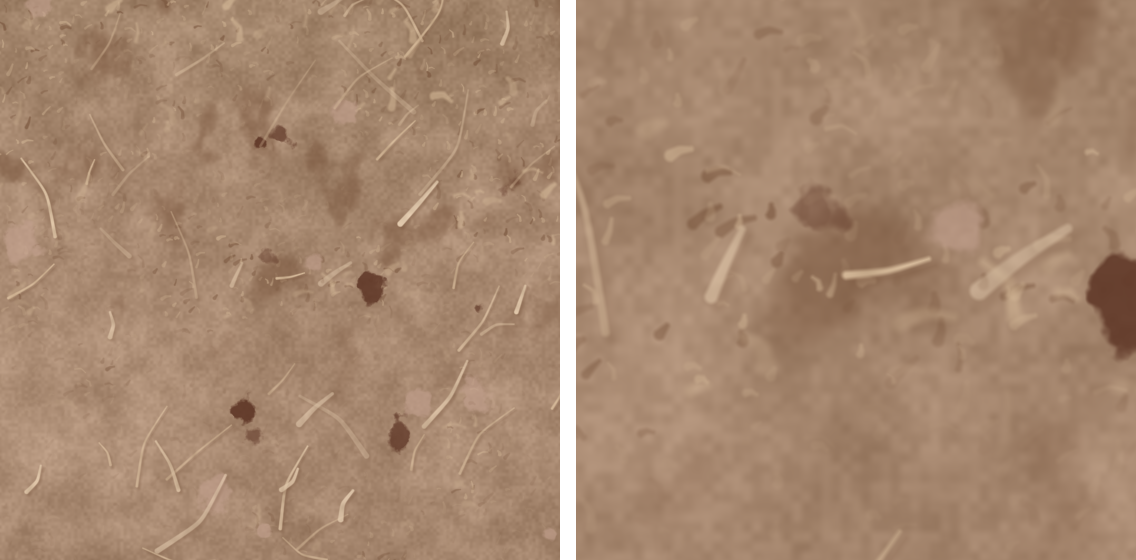
Left: the whole. Right: its middle third, enlarged.
This texture is drawn by a three.js fragment shader. Its source:

```glsl
varying vec2 vUv;

const vec3 SOIL = vec3(0.662, 0.540, 0.445);
const vec3 OLIVE_SOIL = vec3(0.605, 0.495, 0.390);
const vec3 DARK_SOIL = vec3(0.475, 0.335, 0.240);
const vec3 BARK = vec3(0.350, 0.190, 0.130);
const vec3 STRAW = vec3(0.830, 0.720, 0.590);
const vec3 PALE_STRAW = vec3(0.900, 0.810, 0.700);
const vec3 DRY_LEAF = vec3(0.765, 0.630, 0.560);

vec2 hash2(vec2 p) {
  vec3 q = fract(p.xyx * vec3(0.1031, 0.1030, 0.0973));
  q += dot(q, q.yzx + 33.33);
  return fract((q.xx + q.yz) * q.zy);
}

float noise(vec2 p) {
  vec2 i = floor(p);
  vec2 f = fract(p);
  f = f * f * (3.0 - 2.0 * f);
  float low = mix(hash2(i).x, hash2(i + vec2(1.0, 0.0)).x, f.x);
  float high = mix(hash2(i + vec2(0.0, 1.0)).x, hash2(i + 1.0).x, f.x);
  return mix(low, high, f.y);
}

float fbm(vec2 p) {
  float sum = 0.0;
  float amp = 0.533;
  for (int i = 0; i < 4; i++) {
    sum += amp * noise(p);
    p = mat2(0.8, 0.6, -0.6, 0.8) * p * 2.03 + 17.3;
    amp *= 0.5;
  }
  return sum;
}

// Coverage of a tapered, bent stalk centred on the origin
float stalk(vec2 p, float angle, float halfLen, float halfWidth, float bend, float soft) {
  float c = cos(angle);
  float s = sin(angle);
  vec2 q = vec2(c * p.x + s * p.y, c * p.y - s * p.x);
  float t = clamp(q.x / halfLen, -1.0, 1.0);
  q.y -= bend * halfLen * (sqrt(t * t + 0.04) - 0.5);
  float d = length(vec2(max(abs(q.x) - halfLen, 0.0), q.y));
  return 1.0 - smoothstep(-soft, soft, d - halfWidth * (1.0 - 0.35 * t));
}

// Short chips scattered over a jittered grid
float chips(vec2 p, float cells, float share, float seed) {
  vec2 g = p * cells;
  vec2 home = floor(g);
  float cover = 0.0;
  for (int y = -1; y <= 1; y++) {
    for (int x = -1; x <= 1; x++) {
      vec2 cell = home + vec2(float(x), float(y));
      vec2 place = hash2(cell + seed);
      vec2 form = hash2(cell + seed + 71.0);
      vec2 look = hash2(cell + seed + 137.0);
      float angle = 0.95 + 2.6 * (form.x - 0.5);
      float chip = stalk(g - cell - place, angle, 0.12 + 0.38 * form.y * form.y,
                         0.05 + 0.09 * look.y, form.x - 0.5, 0.08);
      cover = max(cover, chip * step(look.x, share) * (0.3 + 0.7 * place.y));
    }
  }
  return cover;
}

// Ragged patch with a noisy outline
float patchMask(vec2 p, vec2 center, float radius, float ragged) {
  float edge = length(p - center) / radius + ragged * (fbm(p * 38.0) - 0.5);
  return 1.0 - smoothstep(0.65, 1.1, edge);
}

vec3 soil(vec2 p) {
  float shade = 0.11 * (fbm(p * 3.5) - 0.5) + 0.15 * (fbm(p * 20.0 + 9.0) - 0.5);
  shade += 0.055 * (noise(p * 170.0) - 0.5);
  float olive = smoothstep(0.45, 1.05, p.y + 0.5 * (fbm(p * 4.0 + 40.0) - 0.5));
  vec3 color = mix(SOIL, OLIVE_SOIL, 0.6 * olive) + shade;
  float stain = smoothstep(0.60, 0.82, fbm(p * vec2(13.0, 10.0) + 63.0));
  return mix(color, DARK_SOIL, 0.55 * stain * smoothstep(0.1, 0.6, p.y));
}

void main() {
  vec2 p = vUv;
  vec3 color = soil(p);
  float litter = smoothstep(0.36, 0.66, fbm(p * 6.0 + 21.0) + 0.32 * (p.y - 0.55));

  // Dark crumbs and pale chips
  color = mix(color, DARK_SOIL, 0.55 * chips(p, 46.0, 0.22, 11.0) * (0.25 + litter));
  color = mix(color, STRAW, 0.55 * chips(p, 52.0, 0.32, 223.0) * (0.2 + 0.8 * litter));
  color = mix(color, STRAW, 0.65 * chips(p, 24.0, 0.34, 351.0) * (0.12 + 0.88 * litter));

  // Bark clumps and faded leaves
  for (int i = 0; i < 9; i++) {
    vec2 key = vec2(float(i), 5.0);
    vec2 size = hash2(key + 90.0);
    vec2 dark = vec2(0.4, 0.2) + vec2(0.57, 0.57) * hash2(key);
    float clump = patchMask(p, dark, 0.012 + 0.026 * size.x * size.x, 2.2);
    color = mix(color, BARK, clump * (0.4 + 0.45 * size.y));
    float leaf = patchMask(p, hash2(key + 33.0), 0.012 + 0.022 * size.y, 1.6);
    color = mix(color, DRY_LEAF, 0.6 * leaf);
  }

  // Long straws with soft shadows, denser towards the top
  for (int i = 0; i < 50; i++) {
    vec2 key = vec2(float(i), 400.0);
    vec2 center = hash2(key);
    vec2 form = hash2(key + 51.0);
    vec2 look = hash2(key + 123.0);
    vec2 turn = hash2(key + 207.0);
    center.y = 1.0 - pow(center.y, 1.35);
    float angle = mix(0.95 + 0.9 * (turn.x - 0.5), 3.14 * turn.x, step(0.7, turn.y));
    float halfLen = 0.022 + 0.085 * form.x * form.x;
    float halfWidth = 0.0017 + 0.0027 * look.x * look.x;
    float bend = 0.7 * (form.y - 0.5);
    float opacity = 0.3 + 0.62 * look.y;
    vec2 q = p - center;
    float shadow = stalk(q + vec2(-0.004, 0.004), angle, halfLen, halfWidth, bend, 0.004);
    float body = stalk(q, angle, halfLen, halfWidth, bend, 0.0017);
    vec3 tint = mix(STRAW, PALE_STRAW, look.x) + 0.12 * (noise(p * 75.0) - 0.5);
    color = mix(color, DARK_SOIL, 0.4 * shadow * opacity);
    color = mix(color, tint, body * opacity);
  }

  gl_FragColor = vec4(color, 1.0);
}
```
